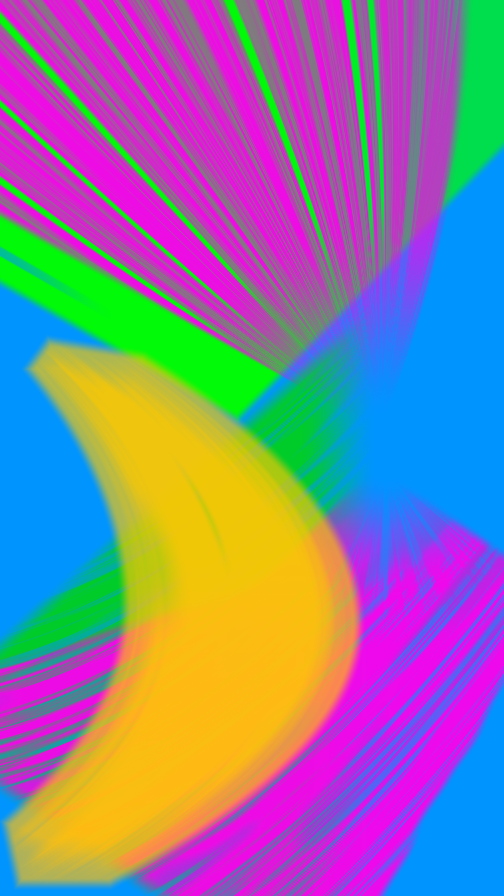
A Shadertoy shader for this background:

```glsl
const vec2 CANVAS = vec2(4.32, 7.68);       // design grid, y runs downward
const vec3 BLUE = vec3(0.0, 0.58, 1.0);
const vec3 GREEN = vec3(0.0, 0.98, 0.03);
const vec3 LEAF = vec3(0.0, 0.80, 0.16);
const vec3 MAGENTA = vec3(0.96, 0.02, 0.92);
const vec3 VIOLET = vec3(0.62, 0.20, 0.88);
const vec3 YELLOW = vec3(0.97, 0.78, 0.02);
const vec3 AMBER = vec3(1.0, 0.75, 0.05);
const vec2 FAN_APEX = vec2(3.25, 3.70);
const vec2 HAIR_APEX = vec2(3.30, 4.02);
const float FAN_LEFT = 2.62;                // angle of the fan's left edge
const float RAY_DENSITY = 60.0;
const float SLIT_WIDTH = 0.010;
const float SLITS[6] = float[6](1.567, 1.623, 1.878, 2.314, 2.44, 2.574);

float hash(vec2 p) {
    return fract(sin(dot(p, vec2(127.1, 311.7))) * 43758.5453);
}

float noise(vec2 p) {
    vec2 i = floor(p), f = fract(p);
    f = f * f * (3.0 - 2.0 * f);
    return mix(mix(hash(i), hash(i + vec2(1, 0)), f.x),
               mix(hash(i + vec2(0, 1)), hash(i + vec2(1, 1)), f.x), f.y);
}

// Fibres running lengthwise, varying across
float fibres(float across, float along) {
    return 0.45 * noise(vec2(across, along))
         + 0.33 * noise(vec2(across * 2.7 + 9.0, along))
         + 0.22 * noise(vec2(across * 6.1 + 31.0, along * 1.5));
}

// Coverage of a shape with a soft edge, negative distance is inside
float cover(float d, float soft) {
    return 1.0 - smoothstep(-soft, soft, d);
}

vec3 paintFan(vec3 col, vec2 p) {
    // Green sheet behind the rays
    float right = (p.y - 1.25 + 1.026 * (p.x - 4.32)) / 1.43;
    float low = (p.y - 2.42 - 0.576 * p.x) / 1.15;
    float sheet = cover(max(right, low), 0.05) * mix(1.0, 0.72, smoothstep(2.2, 4.1, p.x));
    float gap = smoothstep(0.55, 0.75, noise(vec2(low * 13.0, 2.0)));
    sheet *= 1.0 - 0.7 * gap * cover(p.x - 0.5, 0.5) * smoothstep(-0.6, -0.1, low);
    col = mix(col, GREEN, sheet);

    // Rays, bending slightly with the radius
    vec2 d = p - FAN_APEX;
    float r = length(d);
    float angle = atan(-d.y, d.x);
    float bent = angle - 0.02 * (r - 2.5) * clamp((2.3 - angle) / 0.4, -1.0, 1.0);
    float mask = cover(angle - FAN_LEFT, 0.015) * cover(1.19 + 0.05 * r - angle, 0.025);
    float rays = fibres(bent * RAY_DENSITY, r * 0.5);
    float alpha = mix(0.52, 0.97, smoothstep(0.25, 0.65, rays));
    alpha *= mix(0.75, 1.0, smoothstep(1.3, 1.75, angle));

    // Slits that let the sheet through
    for (int i = 0; i < 6; i++) {
        float w = SLIT_WIDTH * mix(0.6, 1.2, hash(vec2(float(i), 4.0)));
        float slit = cover(abs(bent - SLITS[i]) - w, 0.004);
        alpha *= 1.0 - slit * smoothstep(1.1, 2.1, r);
    }
    return mix(col, MAGENTA, alpha * mask * smoothstep(0.1, 1.9, r));
}

vec3 paintHair(vec3 col, vec2 p) {
    float across = p.y + 0.28 * p.x + 0.12 * p.x * p.x;
    float along = p.x - 0.5 * p.y;
    float strand = fibres(across * 13.0, along * 0.8);

    // Leaf green underlayer
    float corner = (p.y - 6.70 - 0.7 * p.x) / 1.22;
    float leaf = cover((5.55 - 0.9 * p.x - p.y) / 1.35, 0.10) * cover(p.x - 2.9, 0.35);
    leaf *= cover(corner, 0.12) * mix(0.45, 1.0, smoothstep(0.25, 0.55, strand));
    col = mix(col, LEAF, leaf);

    // Outline: rising crest, sloping right side, cut lower left corner
    float crest = p.x < HAIR_APEX.x
        ? 5.70 - 0.3 * p.x - 0.66 * smoothstep(2.0, 3.3, p.x)
        : 4.05 + 0.7 * (p.x - HAIR_APEX.x);
    float side = (p.y - 5.85 - 1.79 * (4.32 - p.x)) / 2.05;
    side += 0.10 * (noise(vec2(p.y * 3.0, 7.0)) - 0.5);
    float mask = cover((crest - p.y) / 1.15, 0.06) * cover(side, 0.05) * cover(corner, 0.10);

    // Strands fan out at the apex, then sweep to the lower left
    vec2 d = p - HAIR_APEX;
    float r = length(d);
    float spray = fibres(atan(d.x, d.y) * 9.0, r * 0.6);
    strand = mix(spray, strand, smoothstep(0.7, 1.5, r));
    float loose = cover(p.x - 1.3, 0.5);
    float alpha = mix(0.4 - 0.3 * loose, 0.97, smoothstep(0.28, 0.52 + 0.1 * loose, strand));
    float tone = noise(vec2(across * 4.0 + 5.0, along * 1.3));
    vec3 tint = mix(MAGENTA, VIOLET, 0.8 * smoothstep(0.5, 0.85, tone));
    return mix(col, tint, alpha * mask * smoothstep(0.05, 1.1, r));
}

vec3 paintCrescent(vec3 col, vec2 p) {
    // Parabolic flanks, steeper below the belly
    float dr = p.y - 5.35, dl = p.y - 5.20;
    float kr = dr < 0.0 ? 0.35 : 0.43, kl = dl < 0.0 ? 0.20 : 0.30;
    float right = 3.08 - kr * dr * dr, left = 1.07 - kl * dl * dl;
    float d = max((p.x - right) / length(vec2(1.0, 2.0 * kr * dr)),
                  (left - p.x) / length(vec2(1.0, 2.0 * kl * dl)));

    // Blunt ends
    d = max(d, 2.92 + 0.16 * (p.x - 0.42) - p.y);
    d = max(d, (3.15 - 1.35 * (p.x - 0.25) - p.y) / 1.68);
    d = max(d, max(p.y - 7.58, 0.03 + 0.22 * (p.y - 7.0) - p.x));

    // Translucent rim and lengthwise brush marks
    float u = (p.x - left) / max(right - left, 0.1);
    float brush = fibres(u * 14.0, p.y * 0.5);
    float alpha = mix(0.68, 0.97, smoothstep(0.0, 0.42, -d + 0.25 * (brush - 0.5)));
    float belly = cover(abs(p.y - 4.85) - 0.4, 0.4);
    alpha -= 0.25 * belly * cover(abs(u - 0.17) - 0.04, 0.08);
    alpha -= 0.22 * cover(abs(u - 0.46) - 0.008, 0.025) * cover(abs(p.y - 4.4) - 0.3, 0.3);
    vec3 skin = mix(YELLOW, AMBER, smoothstep(4.6, 5.8, p.y));
    return mix(col, skin, alpha * cover(d, 0.06));
}

void mainImage(out vec4 fragColor, in vec2 fragCoord) {
    vec2 uv = fragCoord / iResolution.xy;
    vec2 p = vec2(uv.x, 1.0 - uv.y) * CANVAS;
    vec3 col = paintFan(BLUE, p);
    col = paintHair(col, p);
    col = paintCrescent(col, p);
    fragColor = vec4(col, 1.0);
}
```
